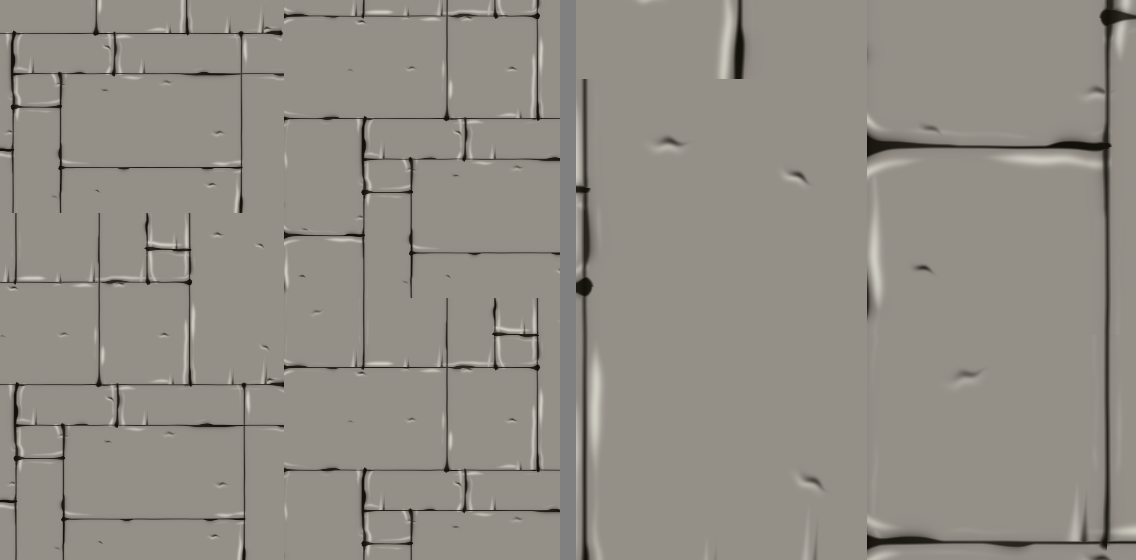
Left: the whole. Right: its middle third, enlarged.
Reproduce this texture procedurally as a WebGL 2 fragment shader.

```glsl
#version 300 es
precision highp float;
// Worn grey stone blocks with dark joints, pale chipped edges and offset repeats.

uniform vec2 u_resolution;
out vec4 outColor;

const vec3 FACE = vec3(0.58, 0.56, 0.53);
const vec3 EDGE_LIGHT = vec3(0.85, 0.84, 0.80);
const vec3 JOINT_DARK = vec3(0.07, 0.06, 0.035);

const float TILE = 0.6276;                         // repeat size on the canvas
const float COLUMN_CUT = 0.5065;                   // where the second column starts
const vec2 LEFT_ORIGIN = vec2(-0.1146, 0.3802);
const vec2 RIGHT_ORIGIN = vec2(0.5065, 0.5326);
const float LEFT_ROW_SHIFT = 0.0052;
const float UPRIGHT_WIDTH = 0.0016;                // half widths, in tiles
const float LEVEL_WIDTH = 0.0012;
const float UPRIGHT_SOFT = 0.0028;                 // edge blur, in tiles
const float LEVEL_SOFT = 0.0016;
const float CHIP_GRID = 7.0;
const float CHIP_CHANCE = 0.5;

// Block layout in tiles, y downward: position across, start, end.
const int UPRIGHTS = 10;
const vec3 UPRIGHT[UPRIGHTS] = vec3[](
  vec3(-0.004, 0.49, 1.1), vec3(-0.004, -0.1, 0.197),
  vec3(0.228, -0.1, 0.197), vec3(0.228, 0.489, 1.1),
  vec3(0.465, -0.1, 0.489), vec3(0.601, -0.1, 0.197),
  vec3(0.722, -0.1, 0.489), vec3(0.517, 0.489, 0.604),
  vec3(0.878, 0.489, 1.1), vec3(0.363, 0.604, 1.1));
const int LEVELS = 7;
const vec3 LEVEL[LEVELS] = vec3[](
  vec3(0.104, 0.601, 0.722), vec3(0.197, 0.0, 0.722),
  vec3(0.489, 0.0, 0.99), vec3(0.604, 0.228, 1.1),
  vec3(0.699, 0.228, 0.363), vec3(0.871, 0.363, 0.878),
  vec3(0.822, 0.0, 0.228));

float hash(float n) { return fract(sin(n * 127.1 + 3.7) * 4375.85); }
float hash2(vec2 p) { return hash(dot(p, vec2(1.0, 17.31))); }

float noise(float x) {
  float i = floor(x), f = fract(x);
  return mix(hash(i), hash(i + 1.0), f * f * (3.0 - 2.0 * f));
}

float bell(float x) { return exp(-x * x); }

// Marks hold darkness in x and light in y; q is (along, across) the joint.
void addJoint(vec2 q, vec2 span, float width, float soft, float seed, inout vec2 marks) {
  float across = q.y + 0.0008 * (noise(q.x * 25.0 + seed) - 0.5);
  float outside = max(max(span.x - q.x, q.x - span.y), 0.0);
  float inside = 1.0 - smoothstep(0.0, 0.006, outside);
  float toEnd = min(abs(q.x - span.x), abs(q.x - span.y));
  float nearEnd = exp(-toEnd / 0.014);
  float side = across < 0.0 ? 0.0 : 41.3;

  // Thin core, swelling softly at the ends and in a few worn stretches.
  float wear = smoothstep(0.7, 1.0, noise(q.x * 17.0 + seed * 3.1 + side));
  float w = width + 0.010 * nearEnd * noise(q.x * 40.0 + seed + side) + 0.005 * wear;
  float d = length(vec2(outside, across));
  float blur = soft * (1.0 + 0.5 * nearEnd);
  float depth = mix(0.78, 1.0, max(nearEnd, noise(q.x * 9.0 + seed)));
  float core = depth * (1.0 - smoothstep(w - blur, w + blur, d));
  float halo = (0.08 + 0.35 * wear + 0.35 * nearEnd) * exp(-max(d - w, 0.0) / 0.004);
  marks.x = max(marks.x, max(core, halo * inside));

  // Pale bevel strokes, separate from the joint and leaning inward at the ends.
  float patches = smoothstep(0.6, 0.95, noise(q.x * 12.0 + seed * 5.7 + side));
  float corner = exp(-toEnd / 0.045) * smoothstep(0.25, 0.8, noise(q.x * 20.0 + seed + side));
  float amount = max(patches, corner);
  float ragged = 0.004 * noise(q.x * 35.0 + seed * 2.0 + side);
  float offset = w + 0.007 + ragged + 0.005 * corner;
  float bevel = bell((abs(across) - offset) / (0.002 + 0.0035 * amount));
  marks.y = max(marks.y, 0.9 * amount * bevel * inside);
}

// Tapering scrapes that rise from a level joint.
void addScrapes(vec2 q, vec2 span, float seed, inout vec2 marks) {
  float cell = floor(q.x / 0.08);
  float r = hash(cell + seed * 9.7);
  float centre = (cell + 0.3 + 0.4 * r) * 0.08;
  float present = step(0.66, hash(cell * 2.3 + seed)) * step(span.x, centre) * step(centre, span.y);
  float taper = clamp(1.0 + q.y / (0.03 + 0.06 * r), 0.0, 1.0) * step(q.y, 0.0) * present;
  float thick = 0.0015 + 0.005 * taper * taper;
  float x = q.x - centre + 0.006 * r * taper;
  marks.y = max(marks.y, 0.7 * taper * bell(x / thick));
  marks.x = max(marks.x, 0.75 * taper * taper * bell((x - 0.009) / (0.6 * thick)));
}

// Small nicks: a dark streak, often with a pale smear below it.
void addChips(vec2 p, inout vec2 marks) {
  vec2 cell = floor(p * CHIP_GRID);
  float r = hash2(cell), s = hash2(cell + 31.0), t = hash2(cell + 57.0);
  vec2 q = p - (cell + 0.25 + 0.5 * vec2(s, t)) / CHIP_GRID;
  float angle = mix(-0.3, 0.7, t);
  q = mat2(cos(angle), -sin(angle), sin(angle), cos(angle)) * q;
  q.y += 0.0015 * sin(q.x * 260.0 + 6.0 * r);
  float size = 0.5 + 0.6 * s;
  float strength = step(r, CHIP_CHANCE) * mix(0.25, 0.8, hash2(cell + 83.0));
  float streak = length(q / vec2(0.011, 0.0035 - 0.12 * clamp(q.x, -0.015, 0.015))) / size;
  marks.x = max(marks.x, strength * bell(streak));
  vec2 smear = q - vec2(-0.005, 0.005) * size;
  marks.y = max(marks.y, strength * step(0.4, s) * bell(length(smear / vec2(0.013, 0.005)) / size));
}

void main() {
  vec2 uv = gl_FragCoord.xy / u_resolution;
  uv.y = 1.0 - uv.y;

  // Two columns of repeats, each with its own vertical offset.
  bool left = uv.x < COLUMN_CUT;
  vec2 p = (uv - (left ? LEFT_ORIGIN : RIGHT_ORIGIN)) / TILE;
  if (left) p.x -= floor(p.y) * LEFT_ROW_SHIFT / TILE;
  p.y = fract(p.y);

  vec2 marks = vec2(0.0);
  addChips(p, marks);
  for (int i = 0; i < UPRIGHTS; i++) {
    vec3 j = UPRIGHT[i];
    addJoint(vec2(p.y, p.x - j.x), j.yz, UPRIGHT_WIDTH, UPRIGHT_SOFT, float(i) * 7.3 + 2.0, marks);
  }
  for (int i = 0; i < LEVELS; i++) {
    vec3 j = LEVEL[i];
    vec2 q = vec2(p.x, p.y - j.x);
    addJoint(q, j.yz, LEVEL_WIDTH, LEVEL_SOFT, float(i) * 5.9 + 90.0, marks);
    addScrapes(q, j.yz, float(i) + 4.0, marks);
  }

  vec3 color = mix(FACE, EDGE_LIGHT, marks.y);
  outColor = vec4(mix(color, JOINT_DARK, marks.x), 1.0);
}
```
